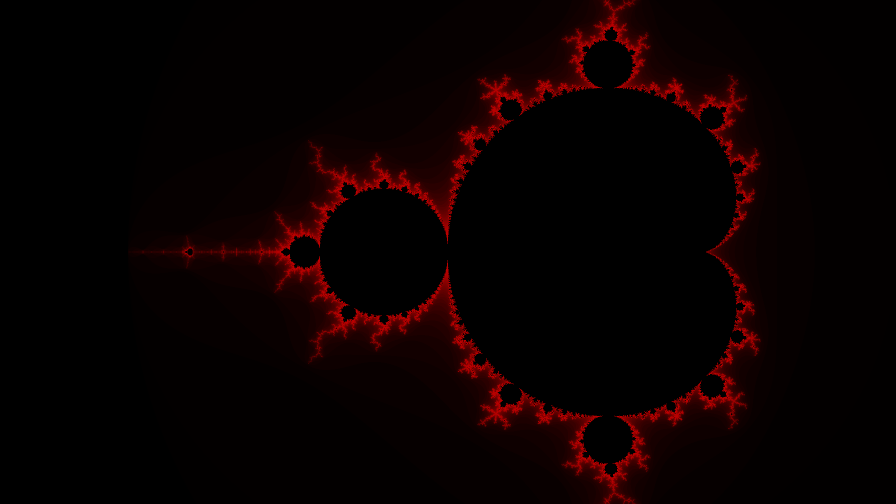
Write a WebGL 1 fragment shader that draws this background.

```glsl
precision highp float;
// Mandelbrot set in black with a thin red, filigree rim on a near-black ground.
// Each sample counts the steps until z*z + c escapes; the count sets the red
// glow, and a small grid of samples per pixel smooths the edges.

uniform vec2 u_resolution;

const vec2 PLANE_MIN = vec2(-2.5, -1.0);   // lower left of the complex plane
const vec2 PLANE_MAX = vec2(1.0, 1.0);     // upper right of the complex plane
const int MAX_STEPS = 100;
const float ESCAPE_RADIUS = 2.0;
const vec3 RIM_COLOR = vec3(0.74, 0.0, 0.0);
const float GLOW_STEPS = 22.0;             // step count where the rim gets bright
const int GRID = 2;                        // samples per pixel side

// Steps until escape, or zero for points inside the set
float escapeSteps(vec2 c) {
  vec2 z = vec2(0.0);
  for (int i = 1; i <= MAX_STEPS; i++) {
    z = vec2(z.x * z.x - z.y * z.y, 2.0 * z.x * z.y) + c;
    if (dot(z, z) > ESCAPE_RADIUS * ESCAPE_RADIUS) return float(i);
  }
  return 0.0;
}

// Dark for quick escapes, saturating red close to the boundary
vec3 rimGlow(float steps) {
  float t = steps / GLOW_STEPS;
  return RIM_COLOR * (1.0 - exp(-t * t));
}

void main() {
  vec3 color = vec3(0.0);

  // Average a regular grid of samples within the pixel
  for (int j = 0; j < GRID; j++) {
    for (int i = 0; i < GRID; i++) {
      vec2 offset = (vec2(float(i), float(j)) + 0.5) / float(GRID) - 0.5;
      vec2 uv = (gl_FragCoord.xy + offset) / u_resolution;
      color += rimGlow(escapeSteps(mix(PLANE_MIN, PLANE_MAX, uv)));
    }
  }

  gl_FragColor = vec4(color / float(GRID * GRID), 1.0);
}
```
